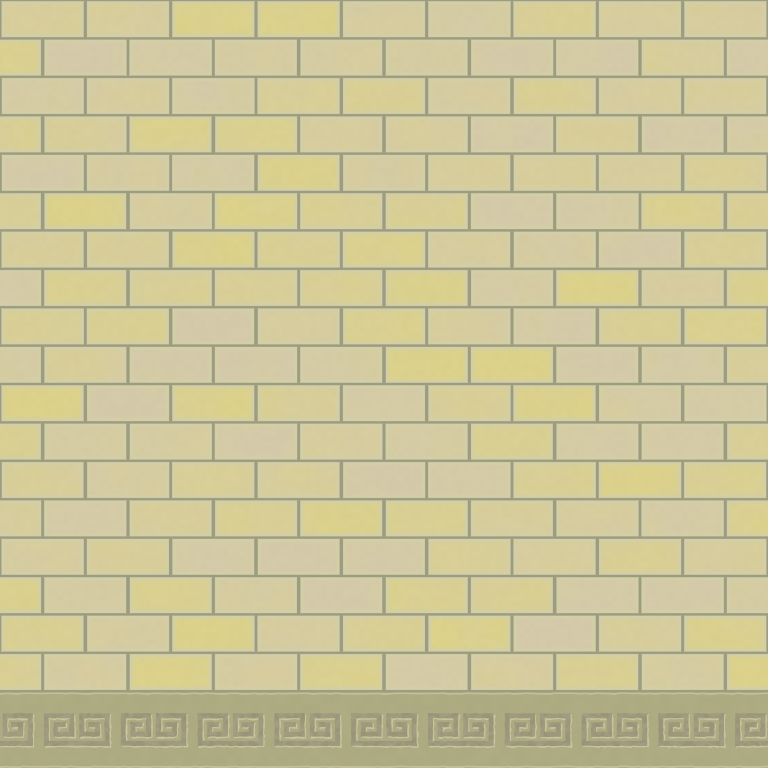
Write a Shadertoy shader that draws this pattern.

```glsl
// Pale yellow brick wall above a carved Greek key border.

float hash(vec2 p) {
    p = fract(p * vec2(0.1031, 0.1137));
    p += dot(p, p.yx + 33.33);
    return fract((p.x + p.y) * p.x * 57.0);
}

float noise(vec2 p) {
    vec2 i = floor(p), f = fract(p);
    f = f * f * (3.0 - 2.0 * f);
    return mix(mix(hash(i), hash(i + vec2(1, 0)), f.x),
               mix(hash(i + vec2(0, 1)), hash(i + vec2(1, 1)), f.x), f.y);
}

// Box distance to an axis-aligned stroke, which keeps corners square
float strokeDist(vec2 p, vec2 a, vec2 b) {
    vec2 d = abs(p - 0.5 * (a + b)) - 0.5 * abs(b - a);
    return max(d.x, d.y);
}

// Two mirrored square spirals, one pair per unit cell
float keyDist(vec2 p) {
    p.x = abs(p.x - floor(p.x + 0.5));
    vec2 path[8] = vec2[8](vec2(0.0, -0.18), vec2(0.395, -0.18), vec2(0.395, 0.18),
                           vec2(0.065, 0.18), vec2(0.065, -0.06), vec2(0.27, -0.06),
                           vec2(0.27, 0.065), vec2(0.18, 0.065));
    float d = 1.0;
    for (int i = 0; i < 7; i++) d = min(d, strokeDist(p, path[i], path[i + 1]));
    return d - 0.033;
}

vec3 brickWall(vec2 uv, float px) {
    vec2 size = vec2(1.0 / 9.0, 0.05);
    float row = floor((1.0 - uv.y) / size.y);
    float shift = 0.5 * mod(row, 2.0);
    vec2 grid = vec2(uv.x / size.x + shift, (1.0 - uv.y) / size.y);
    vec2 id = floor(grid);

    // Distance inward from the joints
    vec2 edge = (0.5 - abs(fract(grid) - 0.5)) * size;
    float joint = 0.0018 + 0.0006 * hash(vec2(floor(grid.x + 0.5), row) + 7.0);
    float inside = min(edge.x - joint, edge.y - 0.0016);

    // Each brick has its own tint, with a faint mottling
    float tint = pow(hash(id + 3.0), 1.3) + 0.25 * (noise(uv * 26.0) - 0.5);
    vec3 face = mix(vec3(0.83, 0.79, 0.66), vec3(0.86, 0.82, 0.54), clamp(tint, 0.0, 1.0));
    face += 0.01 * (noise(uv * 140.0) - 0.5);

    // Worn pale bevel, then mortar
    float wear = 0.0016 * (noise(uv * 260.0) - 0.5);
    float bevel = 1.0 - smoothstep(0.0025, 0.0058, inside + wear);
    vec3 col = mix(face, vec3(0.82, 0.81, 0.66), 0.85 * bevel);
    return mix(vec3(0.62, 0.61, 0.50), col, smoothstep(-px, px, inside));
}

vec3 keyBorder(vec2 uv, float px) {
    vec2 p = (uv - vec2(0.0, 0.05)) * 10.0;
    float aa = 10.0 * px;
    float rough = 0.02 * (noise(uv * 240.0) - 0.5);
    vec3 col = vec3(0.68, 0.67, 0.51) + 0.012 * (noise(uv * 90.0) - 0.5);

    // Lit rim offset below and to the right of the grooves
    float rim = keyDist(p + vec2(-0.016, 0.018)) + rough;
    col = mix(col, vec3(0.81, 0.79, 0.64), 0.85 * (1.0 - smoothstep(-aa, aa, rim)));
    float groove = keyDist(p) + 0.5 * rough;
    vec3 stone = vec3(0.62, 0.60, 0.49) + 0.05 * (noise(uv * 200.0) - 0.5);
    col = mix(col, stone, 1.0 - smoothstep(-aa, aa, groove));

    // Chipped highlights along the band's edges
    float chip = 0.0012 * (noise(vec2(uv.x * 130.0, 4.0)) - 0.5);
    float line = min(abs(uv.y - 0.097 + chip), abs(uv.y - 0.0015 + chip));
    col = mix(col, vec3(0.79, 0.77, 0.62), 0.8 * (1.0 - smoothstep(0.0005, 0.0005 + 1.5 * px, line)));
    return mix(col, vec3(0.62, 0.61, 0.50), smoothstep(0.0985 - px, 0.0985 + px, uv.y));
}

void mainImage(out vec4 fragColor, in vec2 fragCoord) {
    vec2 uv = fragCoord / iResolution.y;
    float px = 0.7 / iResolution.y;
    vec3 col = uv.y > 0.1 ? brickWall(uv, px) : keyBorder(uv, px);
    fragColor = vec4(col, 1.0);
}
```
